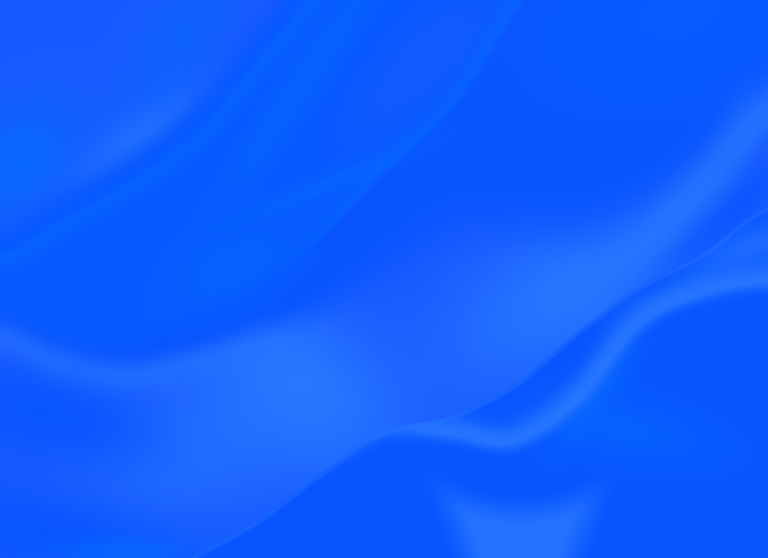
This background is drawn by a Shadertoy shader. Its source:

```glsl
// Draws soft diagonal folds of bright blue silk with glowing creases.

const float ASPECT = 1.376;
const int LAST = 12;

const vec3 DEEP   = vec3(0.03, 0.33, 1.0);
const vec3 VIOLET = vec3(0.13, 0.36, 1.0);
const vec3 CYAN   = vec3(0.02, 0.42, 1.0);
const vec3 LIGHT  = vec3(0.16, 0.47, 1.0);

// Crease heights at evenly spaced columns, from left to right
const float MAIN_FOLD[13] = float[13](-0.174, -0.115, -0.057, 0.002, 0.066, 0.151,
    0.226, 0.253, 0.308, 0.403, 0.487, 0.547, 0.629);
const float CORNER_FOLD[13] = float[13](0.570, 0.636, 0.701, 0.789, 0.925, 1.07,
    1.23, 1.39, 1.55, 1.71, 1.87, 2.03, 2.19);
const float UPPER_CREASE[13] = float[13](0.25, 0.31, 0.37, 0.42, 0.489, 0.579,
    0.699, 0.803, 0.978, 1.16, 1.34, 1.50, 1.70);
const float BODY_TOP[13] = float[13](0.430, 0.382, 0.360, 0.382, 0.418, 0.462,
    0.543, 0.615, 0.620, 0.615, 0.651, 0.722, 0.839);
const float RIBBON[13] = float[13](-0.174, -0.115, -0.057, 0.002, 0.066, 0.151,
    0.226, 0.226, 0.210, 0.283, 0.423, 0.478, 0.498);
const float STREAK[13] = float[13](0.10, 0.14, 0.18, 0.22, 0.26, 0.30,
    0.34, 0.38, 0.42, 0.480, 0.561, 0.668, 0.794);

// Smooth cubic curve through the knots
float curveHeight(float x, float knots[13]) {
    float s = clamp(x / ASPECT, 0.0, 1.0) * float(LAST);
    int i = min(int(s), LAST - 1);
    float t = s - float(i);
    float a = knots[max(i - 1, 0)], b = knots[i];
    float c = knots[i + 1], d = knots[min(i + 2, LAST)];
    return b + 0.5 * t * (c - a + t * (2.0 * a - 5.0 * b + 4.0 * c - d
             + t * (3.0 * (b - c) + d - a)));
}

// Approximate signed distance, positive above the curve
float curveDistance(vec2 p, float knots[13]) {
    float e = 0.01;
    float x = clamp(p.x, e, ASPECT - e);
    float slope = (curveHeight(x + e, knots) - curveHeight(x - e, knots)) / (2.0 * e);
    return (p.y - curveHeight(p.x, knots)) / sqrt(1.0 + slope * slope);
}

// Highlight with its own falloff on each side of a curve
float ridge(float d, float below, float above) {
    float q = d / (d < 0.0 ? below : above);
    return exp(-q * q);
}

// Rotated elliptical glow
float glow(vec2 p, vec2 centre, vec2 radius, float angle) {
    float c = cos(angle), s = sin(angle);
    vec2 q = mat2(c, -s, s, c) * (p - centre) / radius;
    return exp(-dot(q, q));
}

// Sheet in the upper left corner, and the gloss along its hem
vec3 cornerSheet(vec3 col, vec2 p) {
    float d = curveDistance(p, CORNER_FOLD);
    vec3 sheet = mix(DEEP, VIOLET, 0.65);
    sheet = mix(sheet, LIGHT, 0.65 * glow(p, vec2(0.25, 0.755), vec2(0.15, 0.045), 0.6));
    sheet = mix(sheet, CYAN, 0.8 * glow(p, vec2(0.03, 0.71), vec2(0.13, 0.09), 0.7));
    sheet = mix(sheet, CYAN, 0.5 * glow(p, vec2(0.32, 0.92), vec2(0.14, 0.07), 1.0));
    col = mix(col, CYAN, 0.45 * ridge(d + 0.032, 0.018, 0.010));
    return mix(col, sheet, smoothstep(-0.015, 0.040, d));
}

// Faint sheen on the cloth between the corner and the upper crease
vec3 upperSheen(vec3 col, vec2 p) {
    float d = curveDistance(p, UPPER_CREASE);
    float between = smoothstep(-0.02, 0.04, d);
    col = mix(col, CYAN, 0.22 * between);
    col = mix(col, VIOLET, 0.5 * glow(p, vec2(0.76, 0.89), vec2(0.17, 0.06), 0.8));
    col = mix(col, CYAN, 0.5 * glow(p, vec2(0.54, 0.85), vec2(0.25, 0.030), 0.98));
    col = mix(col, CYAN, 0.5 * glow(p, vec2(0.60, 0.675), vec2(0.16, 0.016), 0.38));
    col = mix(col, CYAN, 0.4 * glow(p, vec2(0.42, 0.52), vec2(0.13, 0.07), 0.5));
    col = mix(col, CYAN, 0.3 * glow(p, vec2(1.22, 0.98), vec2(0.25, 0.15), 0.3));
    float along = smoothstep(0.38, 0.65, p.x);
    return mix(col, CYAN, 0.45 * along * ridge(d, 0.006, 0.022));
}

// Broad lit cloth resting above the main fold
vec3 litBody(vec3 col, vec2 p) {
    float d = curveDistance(p, BODY_TOP);
    float softness = mix(0.035, 0.10, smoothstep(0.4, 0.9, p.x));
    float body = 1.0 - smoothstep(-softness, 0.6 * softness, d);
    vec3 cloth = mix(DEEP, VIOLET, 0.65);
    cloth = mix(cloth, LIGHT, 0.95 * glow(p, vec2(0.54, 0.31), vec2(0.20, 0.13), -0.7));
    cloth = mix(cloth, LIGHT, 0.65 * glow(p, vec2(0.36, 0.20), vec2(0.22, 0.13), 0.4));
    cloth = mix(cloth, LIGHT, 0.90 * glow(p, vec2(1.02, 0.48), vec2(0.26, 0.13), 0.55));
    cloth = mix(cloth, DEEP, 0.95 * glow(p, vec2(0.08, 0.26), vec2(0.20, 0.075), -0.25));
    cloth = mix(cloth, DEEP, 0.95 * glow(p, vec2(0.08, 0.04), vec2(0.30, 0.075), -0.2));
    cloth = mix(cloth, CYAN, 0.7 * glow(p, vec2(0.22, 0.01), vec2(0.12, 0.025), 0.0));
    cloth = mix(cloth, DEEP, 0.8 * glow(p, vec2(1.31, 0.62), vec2(0.16, 0.035), 0.75));
    float left = 1.0 - smoothstep(0.25, 0.60, p.x);
    cloth = mix(cloth, LIGHT, 0.5 * left * ridge(d + 0.03, 0.035, 0.03));
    col = mix(col, cloth, body);
    float streak = ridge(curveDistance(p, STREAK), 0.035, 0.045);
    return mix(col, LIGHT, 0.75 * smoothstep(0.95, 1.22, p.x) * streak);
}

// Dark cloth below the main fold, with its ribbon and lower pool of light
vec3 lowerCloth(vec2 p) {
    vec3 col = mix(DEEP, CYAN, 0.5 * glow(p, vec2(1.12, 0.23), vec2(0.16, 0.06), -0.2));
    col = mix(col, CYAN, 0.5 * glow(p, vec2(1.08, 0.30), vec2(0.12, 0.025), 0.95));
    col = mix(col, LIGHT, 0.6 * glow(p, vec2(1.35, 0.56), vec2(0.12, 0.035), 0.4));
    float ribbon = ridge(curveDistance(p, RIBBON), 0.016, 0.030);
    col = mix(col, LIGHT, 0.9 * smoothstep(0.55, 0.80, p.x) * ribbon);
    float x = p.x - 0.932;
    float rim = 0.085 + 2.0 * x * x;
    float halfWidth = 0.095 + 0.35 * p.y;
    float pool = smoothstep(-0.035, 0.035, rim - p.y)
               * (1.0 - smoothstep(-0.04, 0.04, abs(x) - halfWidth));
    return mix(col, LIGHT, 0.85 * pool);
}

void mainImage(out vec4 fragColor, in vec2 fragCoord) {
    vec2 p = fragCoord / iResolution.xy * vec2(ASPECT, 1.0);
    float pixel = 1.0 / iResolution.y;
    vec3 col = litBody(cornerSheet(upperSheen(DEEP, p), p), p);

    // Crisp main fold with a fine bright hem
    float fold = curveDistance(p, MAIN_FOLD);
    col = mix(lowerCloth(p), col, smoothstep(-pixel, pixel, fold));
    col = mix(col, LIGHT, 0.45 * ridge(fold + 0.003, 0.004, 0.003));
    fragColor = vec4(col, 1.0);
}
```
